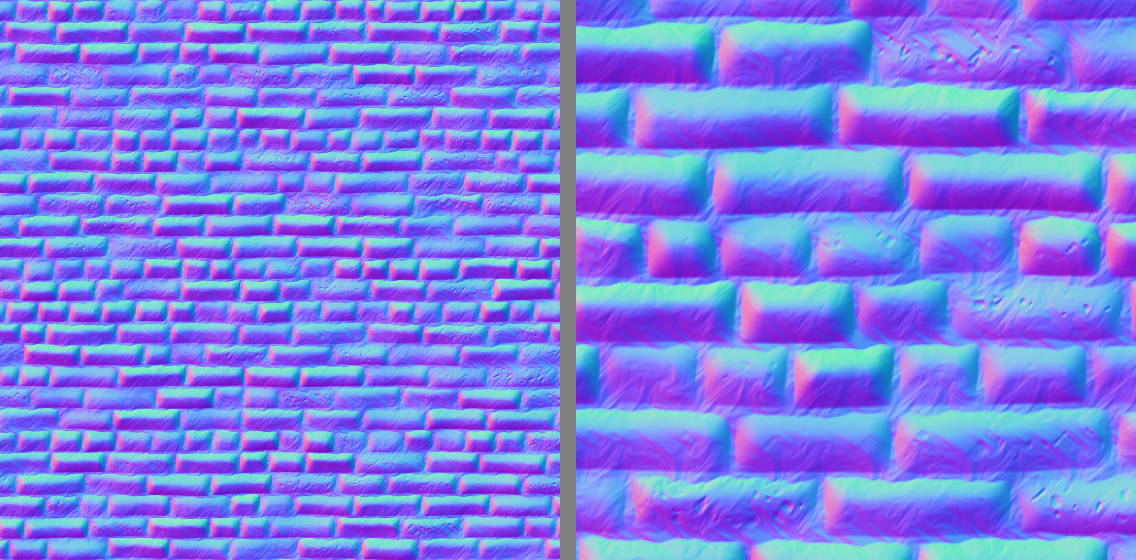
Left, the full canvas; right, a detail of the centre.
Reproduce this texture map procedurally as a WebGL 2 fragment shader.

```glsl
#version 300 es
precision highp float;

uniform vec2 u_resolution;
out vec4 fragColor;

const float TAU = 6.28319;
const float ROWS = 26.0;
const float COLUMNS = 9.0;

vec3 hash3(vec2 p) {
  vec3 q = fract(p.xyx * vec3(0.1031, 0.103, 0.0973) + 0.137);
  q += dot(q, q.yxz + 33.33);
  return fract((q.xxy + q.yzz) * q.zyx);
}

// Squared distance to scattered points of mixed sizes, wrapped at period
float cellular(vec2 p, float period) {
  vec2 cell = floor(p);
  float nearest = 2.0;
  for (int y = -1; y <= 1; y++) {
    for (int x = -1; x <= 1; x++) {
      vec2 id = cell + vec2(x, y);
      vec3 rnd = hash3(mod(id, period));
      vec2 offset = id + rnd.xy - p;
      nearest = min(nearest, dot(offset, offset) / (0.05 + rnd.z * rnd.z));
    }
  }
  return nearest;
}

// Layered sines, turned and bent at each octave; wraps at the canvas edges
float rubble(vec2 uv, float frequency, float gain) {
  vec2 a = TAU * frequency * uv;
  float sum = 0.0;
  float amplitude = 1.0;
  for (int i = 0; i < 4; i++) {
    a += 0.8 * sin(a.yx + vec2(0.7, 2.9));
    sum += amplitude * sin(a.x) * cos(a.y);
    a = mat2(2.0, 1.0, -1.0, 2.0) * a;
    amplitude *= gain;
  }
  return sum;
}

// Slow undulation that wraps at the canvas edges
float undulation(vec2 uv) {
  return sin(TAU * (3.0 * uv.x + 2.0 * uv.y))
       + 0.6 * sin(TAU * (7.0 * uv.x - 5.0 * uv.y) + 1.7)
       + 0.4 * sin(TAU * (4.0 * uv.x + 11.0 * uv.y) + 4.1);
}

// Parabolic shoulder: 0 at the edge, 1 from the given radius inwards
float shoulder(float dist, float radius) {
  float t = 1.0 - clamp(dist / radius, 0.0, 1.0);
  return 1.0 - t * t;
}

// Position of an upright joint, in brick lengths
float joint(float column, float row) {
  return column + 0.22 * (hash3(vec2(mod(column, COLUMNS), row + 40.0)).x - 0.5);
}

// Rows laid mostly with half bricks
float isHeaderRow(float row) {
  float fromTop = ROWS - 1.0 - row;
  return 1.0 - step(0.5, mod(fromTop - 2.0 * step(13.5, fromTop), 6.0));
}

// Left edge, right edge and identity of the brick at x
vec3 brickSpan(float x, float row) {
  float column = floor(x);
  if (x < joint(column, row)) column -= 1.0;
  else if (x >= joint(column + 1.0, row)) column += 1.0;
  float left = joint(column, row);
  float right = joint(column + 1.0, row);
  float id = mod(column, COLUMNS);
  vec3 rnd = hash3(vec2(id + 70.0, row));
  if (rnd.x < mix(0.1, 0.88, isHeaderRow(row))) {
    float middle = mix(left, right, 0.4 + 0.2 * rnd.y);
    if (x < middle) right = middle;
    else { left = middle; id += 20.0; }
  }
  return vec3(left, right, id);
}

// Wall relief, measured in row heights
float wallHeight(vec2 p) {
  vec2 uv = p / ROWS;
  float waves = undulation(uv);
  float rough = rubble(uv, 17.0, 0.45);
  float pits = 1.0 - smoothstep(0.0, 0.16, cellular(p * 3.0 + 0.3 * rough, ROWS * 3.0));

  float y = p.y + 0.03 * waves + 0.02 * rough;
  float row = mod(floor(y), ROWS);
  float rowShift = 0.5 * mod(row, 2.0) + 0.35 * hash3(vec2(row, 9.0)).x;
  float x = uv.x * COLUMNS + rowShift + 0.01 * waves;
  vec3 span = brickSpan(x, row);
  vec3 shape = hash3(vec2(span.z, row + 100.0));
  vec3 finish = hash3(vec2(span.z + 50.0, row));
  float wear = smoothstep(0.55, 1.0, finish.x);

  // Distances to the ragged brick edges
  float ragged = (0.02 + 0.03 * wear) * (rough + 1.0);
  float toRows = ROWS / COLUMNS;
  float fromLeft = (x - span.x) * toRows - 0.03 - ragged;
  float fromRight = (span.y - x) * toRows - 0.03 - ragged;
  float fromBottom = fract(y) - 0.01 - 0.05 * shape.y - ragged;
  float fromTop = 0.99 - fract(y) - 0.05 * shape.z - ragged;

  // Rounded body, with its own fullness and lean
  float body = shoulder(fromLeft, 0.38) * shoulder(fromRight, 0.38)
             * shoulder(fromBottom, 0.66) * shoulder(fromTop, 0.5);
  float fullness = mix(0.16, 0.52, shape.x) * (1.0 - 0.4 * wear);
  float lean = 0.9 * (finish.y - 0.5) * (fract(y) - 0.5)
             + 0.12 * (finish.z - 0.5) * (x - 0.5 * (span.x + span.y)) * toRows;

  // Rough mortar, and pits on the worn faces
  float grain = (0.02 + 0.012 * (1.0 - body) + 0.03 * wear * body) * rough;
  float pitting = (0.01 + 0.045 * wear) * body * pits;
  return body * (fullness + lean) + grain - pitting + 0.12 * waves;
}

void main() {
  vec2 p = gl_FragCoord.xy / u_resolution * ROWS;
  vec2 stepSize = vec2(0.028, 0.0);
  vec2 slope = vec2(
    wallHeight(p + stepSize.xy) - wallHeight(p - stepSize.xy),
    wallHeight(p + stepSize.yx) - wallHeight(p - stepSize.yx)) / (2.0 * stepSize.x);
  slope *= inversesqrt(1.0 + 0.18 * dot(slope, slope));

  // Red rises on left flanks, green on upper flanks
  vec3 normal = normalize(vec3(slope.x - 0.03, -slope.y, 0.9));
  fragColor = vec4(0.5 + 0.5 * normal, 1.0);
}
```
